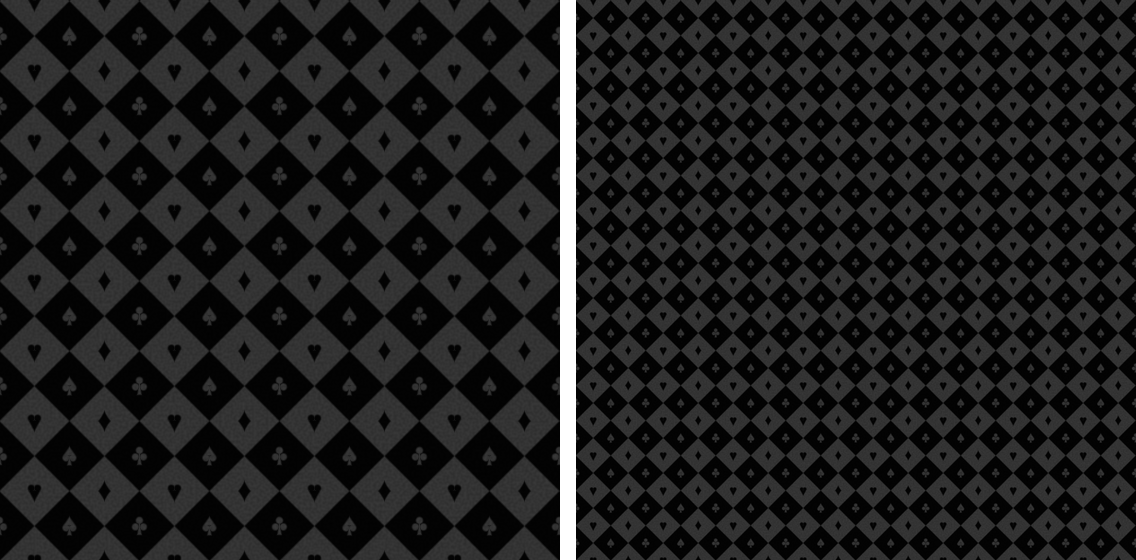
Left: one tile. Right: repeated 2 by 2.
A three.js fragment shader for this pattern:

```glsl
// Dark harlequin check of grey and black diamonds, each holding a small card suit.
varying vec2 vUv;

const float REPEATS = 8.0;                  // diamonds across and down
const vec2 SHIFT = vec2(0.008, 0.015);      // lattice offset, in cells
const float SOFTNESS = 0.018;               // half width of an edge, in cells
const float GRAIN_PERIOD = 192.0;           // grain cells across the canvas
const vec3 BLACK = vec3(0.01);
const vec3 GREY = vec3(0.2);

// Coverage of a shape from its signed distance
float ink(float d) {
  return 1.0 - smoothstep(-SOFTNESS, SOFTNESS, d);
}

// Local coordinates around the nearest integer lattice point
vec2 centred(vec2 p) {
  return fract(p + 0.5) - 0.5;
}

// Gradient noise that wraps after a whole period
vec2 gradientAt(vec2 cell, float period) {
  cell = mod(cell, period);
  vec3 h = fract(cell.xyx * vec3(0.1031, 0.1030, 0.0973));
  h += dot(h, h.yzx + 33.33);
  float angle = 6.2832 * fract((h.x + h.y) * h.z);
  return vec2(cos(angle), sin(angle));
}

float gradientNoise(vec2 p, float period) {
  vec2 i = floor(p);
  vec2 f = p - i;
  vec2 u = f * f * f * (f * (f * 6.0 - 15.0) + 10.0);
  vec2 e = vec2(1.0, 0.0);
  float a = dot(gradientAt(i, period), f);
  float b = dot(gradientAt(i + e.xy, period), f - e.xy);
  float c = dot(gradientAt(i + e.yx, period), f - e.yx);
  float d = dot(gradientAt(i + e.xx, period), f - e.xx);
  return mix(mix(a, b, u.x), mix(c, d, u.x), u.y);
}

// Rhombus whose sides bow inward
float rhombus(vec2 p, vec2 halfSize, float bow) {
  vec2 q = abs(p) / halfSize;
  float d = (q.x + q.y - 1.0) * halfSize.x * halfSize.y / length(halfSize);
  return d + 4.0 * bow * q.x * q.y;
}

// Two round lobes with tangents meeting in a tip below the centre
float heart(vec2 p, vec2 lobe, float radius, float tipDepth) {
  p.x = abs(p.x);
  vec2 axis = lobe + vec2(0.0, tipDepth);
  float angle = atan(axis.x, axis.y) + asin(radius / length(axis));
  vec2 normal = vec2(cos(angle), -sin(angle));
  float side = dot(p + vec2(0.0, tipDepth), normal);
  float wedge = max(side, p.y - lobe.y - radius * normal.y);
  return min(length(p - lobe) - radius, wedge);
}

// Stalk that flares toward its foot
float stem(vec2 p, float top, float foot) {
  float t = clamp((top - p.y) / (top - foot), 0.0, 1.0);
  float side = abs(p.x) - mix(0.012, 0.03, t * t);
  return max(side, max(p.y - top, foot - p.y));
}

float spade(vec2 p) {
  float leaf = heart(vec2(p.x, -p.y), vec2(0.048, 0.025), 0.05, 0.13);
  return min(leaf, stem(p, 0.0, -0.13));
}

float club(vec2 p) {
  float top = length(p - vec2(0.0, 0.08)) - 0.05;
  float side = length(vec2(abs(p.x) - 0.056, p.y + 0.012)) - 0.05;
  return min(min(top, side), stem(p, 0.06, -0.125));
}

void main() {
  vec2 grid = vUv * REPEATS + SHIFT;

  // Grey diamonds, cut by alternating columns of hearts and rhombi
  vec2 greyPos = centred(grid - vec2(0.5, 0.0));
  float greyColumn = mod(floor(grid.x), 2.0);
  float darkSuit = greyColumn < 0.5
    ? heart(greyPos, vec2(0.044, 0.04), 0.05, 0.145)
    : rhombus(greyPos, vec2(0.088, 0.14), 0.006);
  float grey = ink(rhombus(greyPos, vec2(0.5), 0.0)) * (1.0 - ink(darkSuit));

  // Black diamonds, marked by alternating columns of clubs and spades
  vec2 blackPos = centred(grid - vec2(0.0, 0.5));
  float blackColumn = mod(floor(grid.x + 0.5), 2.0);
  float lightSuit = blackColumn < 0.5 ? club(blackPos) : spade(blackPos);
  grey = max(grey, ink(lightSuit));

  // Fine grain, stronger on the grey
  float grain = gradientNoise(vUv * GRAIN_PERIOD, GRAIN_PERIOD);
  vec3 colour = mix(BLACK, GREY, grey) + grain * mix(0.008, 0.035, grey);
  gl_FragColor = vec4(colour, 1.0);
}
```
